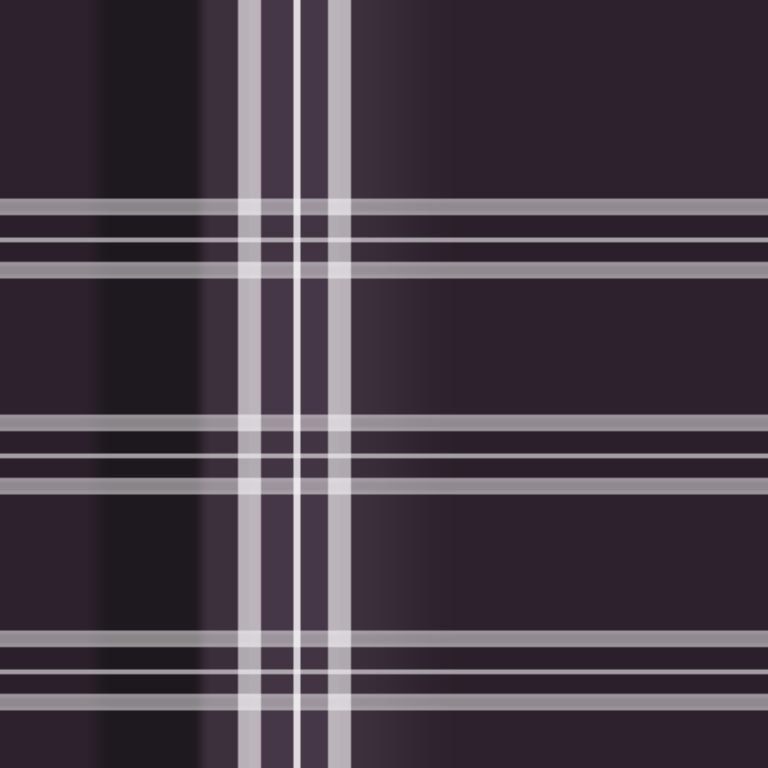
Write a three.js fragment shader that draws this pattern.

```glsl
// Dark plum plaid: one upright stripe group crossed by three level groups.
// Each group is two broad bars around a thin one, laid as translucent
// white over a ground with a soft shadow band and a lighter glow.
#define BASE vec3(0.174, 0.130, 0.174)
#define SHADOW vec3(0.118, 0.098, 0.118)
#define GLOW vec3(0.240, 0.190, 0.240)
#define CORE vec3(0.272, 0.216, 0.278)
#define THREAD vec3(0.970, 0.960, 0.970)
#define ROWS 3
#define ROW_START 0.1270
#define ROW_PITCH 0.2812
#define COLUMN_X 0.3835
#define SOFT 0.0016

varying vec2 vUv;

// Coverage of a bar of the given width, from the distance to its centre.
float bar(float d, float width) {
  return 1.0 - smoothstep(-SOFT, SOFT, abs(d) - 0.5 * width);
}

// Pair of bars mirrored about the group centre.
float barPair(float d, float offset, float width) {
  return bar(abs(d) - offset, width);
}

// Shaded cloth below the stripes, varying only across.
vec3 ground(float x) {
  float shadow = smoothstep(0.108, 0.146, x) * (1.0 - smoothstep(0.248, 0.272, x));
  float glow = smoothstep(0.254, 0.276, x) * (1.0 - smoothstep(0.450, 0.600, x));
  vec3 color = mix(BASE, SHADOW, shadow);
  color = mix(color, GLOW, glow);
  return mix(color, CORE, bar(x - COLUMN_X, 0.117));
}

void main() {
  vec3 color = ground(vUv.x);

  // Upright group
  float dx = vUv.x - COLUMN_X;
  color = mix(color, THREAD, 0.66 * barPair(dx, 0.0586, 0.0300));
  color = mix(color, THREAD, 0.86 * bar(dx - 0.0032, 0.0092));

  // Level groups, slightly dark inside, with paler bar edges
  for (int i = 0; i < ROWS; i++) {
    float dy = vUv.y - ROW_START - float(i) * ROW_PITCH;
    float broad = barPair(dy, 0.0412, 0.0216);
    float thin = bar(dy + 0.0018, 0.0062);
    float edge = smoothstep(0.003, 0.009, abs(abs(dy) - 0.0412));
    color *= 1.0 - 0.05 * bar(dy, 0.0824) * (1.0 - broad);
    color = mix(color, THREAD, (0.49 + 0.06 * edge) * broad);
    color = mix(color, THREAD, 0.60 * thin);
  }

  gl_FragColor = vec4(color, 1.0);
}
```
